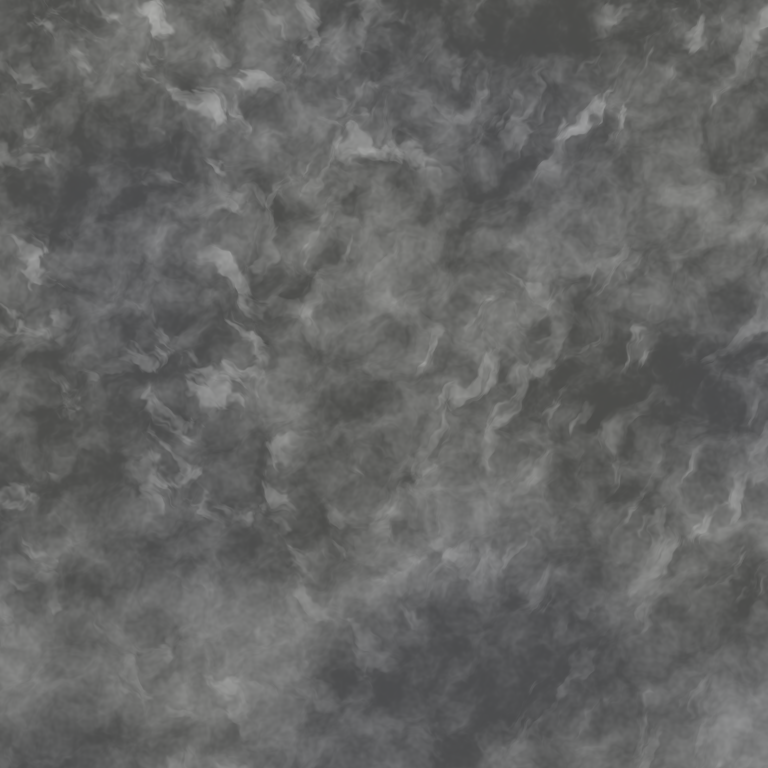
This texture is drawn by a WebGL 1 fragment shader. Its source:

```glsl
precision highp float;
// Weathered grey stone: cloudy mottling from warped gradient noise, overlaid
// with small ragged pale flakes that lean one way on the left and the other
// way on the right, fading into smoother patches towards the bottom.

uniform vec2 u_resolution;

vec2 gradientAt(vec2 cell) {
  vec3 h = fract(cell.xyx * vec3(0.1031, 0.1030, 0.0973));
  h += dot(h, h.yzx + 33.33);
  float angle = 6.2832 * fract((h.x + h.y) * h.z);
  return vec2(cos(angle), sin(angle));
}

float gradientNoise(vec2 p) {
  vec2 i = floor(p);
  vec2 f = p - i;
  vec2 u = f * f * f * (f * (f * 6.0 - 15.0) + 10.0);
  float a = dot(gradientAt(i), f);
  float b = dot(gradientAt(i + vec2(1, 0)), f - vec2(1, 0));
  float c = dot(gradientAt(i + vec2(0, 1)), f - vec2(0, 1));
  float d = dot(gradientAt(i + vec2(1, 1)), f - vec2(1, 1));
  return mix(mix(a, b, u.x), mix(c, d, u.x), u.y);
}

// Four octaves; axes stay aligned so stretched input gives stretched grains.
float fbm(vec2 p) {
  float sum = 0.0;
  float amplitude = 1.0;
  for (int i = 0; i < 4; i++) {
    sum += amplitude * gradientNoise(p);
    p = p * 2.03 + vec2(17.3, 9.1);
    amplitude *= 0.55;
  }
  return sum;
}

// Pale flakes elongated along a unit direction.
float flakes(vec2 p, vec2 along, vec2 frequency) {
  vec2 q = vec2(dot(p, along), dot(p, vec2(-along.y, along.x)));
  return smoothstep(0.06, 0.45, fbm(q * frequency + 40.0));
}

void main() {
  vec2 uv = gl_FragCoord.xy / u_resolution.y;

  // Ragged distortion shared by all layers
  vec2 warp = vec2(fbm(uv * 13.0 + 3.7), fbm(uv * 13.0 + 61.2));
  vec2 p = uv + 0.02 * warp;
  vec2 turned = mat2(0.8, -0.6, 0.6, 0.8) * p;

  // Cloudy mottling, broad then fine
  float broad = fbm(turned * vec2(3.2, 4.6) + 12.0);
  float mottle = fbm(turned * vec2(20.0, 24.0) + 25.0);
  float lower = 1.0 - smoothstep(0.1, 0.5, uv.y);
  float tone = 0.373 + 0.165 * broad + mix(0.12, 0.085, lower) * mottle;

  // Flakes falling to the right on the left side, rising on the right side
  float side = smoothstep(-0.2, 0.2, uv.x - 0.55 + 0.5 * gradientNoise(uv * 4.0 + 8.0));
  float falling = flakes(p, vec2(0.75, -0.66), vec2(13.0, 24.0));
  float rising = flakes(p, vec2(0.5, 0.866), vec2(10.0, 28.0));
  float patches = smoothstep(-0.3, 0.25, fbm(uv * 5.0 + 90.0));
  tone += 0.15 * mix(falling, rising, side) * patches * (1.0 - 0.5 * lower);

  // Smooth pale haze low down, and a faint grain
  float haze = smoothstep(0.0, 0.45, gradientNoise(uv * 3.5 + 31.0));
  tone += 0.08 * haze * lower;
  tone += 0.035 * gradientNoise(uv * 120.0);

  // Soft floor for the shadows
  float depth = tone - 0.295;
  tone = 0.295 + 0.5 * (depth + sqrt(depth * depth + 0.001));

  // Slight drift between warm green-grey and cool blue-grey
  float cool = gradientNoise(uv * 3.0 + 70.0) + 0.3 * (0.45 - uv.y);
  vec3 tint = mix(vec3(0.001, 0.003, -0.006), vec3(-0.003, 0.0, 0.006),
                  smoothstep(-0.3, 0.5, cool));
  gl_FragColor = vec4(vec3(tone) + tint, 1.0);
}
```
